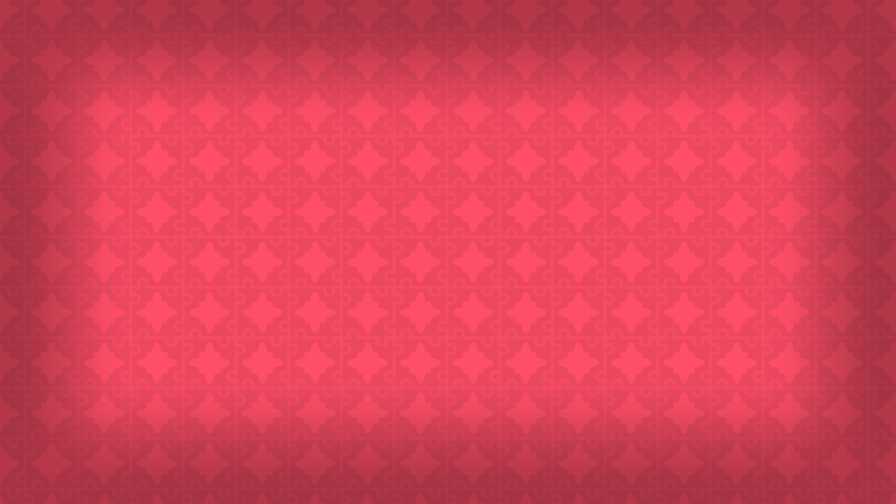
Give the GLSL for this pattern, as a WebGL 1 fragment shader.

```glsl
precision highp float;
// Coral jigsaw wallpaper: pinwheel seams and lobed stars under a soft dark border.

uniform vec2 u_resolution;

const vec2 REPEATS = vec2(17.0, 10.0);     // whole repeats across and down
const vec2 PHASE = vec2(0.478, 0.30);      // first seam crossing, in cells
const vec3 PIECE_COLOR = vec3(0.922, 0.284, 0.376);
const vec3 LIGHT_COLOR = vec3(1.0, 0.306, 0.404);
const float SEAM_OPACITY = 0.55;
const float SEAM_HALF_WIDTH = 0.028;
const vec2 TAB_CENTER = vec2(0.23, 0.07);  // along the arm, and to its left
const float TAB_RADIUS = 0.09;
const float STAR_RADIUS = 0.285;
const float STAR_POINTS = 0.06;            // four long points
const float STAR_LOBES = 0.042;            // rounded lobes between them
const float STAR_STRETCH = 1.06;
const float BORDER_START = 0.02;           // in canvas heights
const float BORDER_END = 0.26;
const float BORDER_SHADE = 0.705;

// Distance to a straight arm along +x whose neck opens into a round tab.
float armDistance(vec2 p) {
  float neck = sqrt(TAB_RADIUS * TAB_RADIUS - TAB_CENTER.y * TAB_CENTER.y);
  float gap = max(neck - abs(p.x - TAB_CENTER.x), 0.0);
  float line = length(vec2(max(gap, -p.x), p.y));
  float tab = abs(length(p - TAB_CENTER) - TAB_RADIUS);
  return p.y > 0.0 ? min(line, tab) : line;
}

// Four arms turned about the seam crossing.
float seamDistance(vec2 p) {
  float d = 1.0;
  for (int i = 0; i < 4; i++) {
    d = min(d, armDistance(p));
    p = vec2(-p.y, p.x);
  }
  return d - SEAM_HALF_WIDTH;
}

// Approximate distance to the lobed star at the cell center.
float starDistance(vec2 p) {
  p.y /= STAR_STRETCH;
  float angle = atan(p.y, p.x + 1e-5);
  float radius = STAR_RADIUS + STAR_POINTS * cos(4.0 * angle)
               + STAR_LOBES * cos(8.0 * angle);
  return (length(p) - radius) * 0.8;
}

float coverage(float d, float softness) {
  return 1.0 - smoothstep(-softness, softness, d);
}

void main() {
  vec2 uv = gl_FragCoord.xy / u_resolution;
  vec2 grid = uv * REPEATS - PHASE;
  float softness = 0.9 * REPEATS.x / u_resolution.x;

  // Light shapes on the pieces
  float seam = coverage(seamDistance(fract(grid + 0.5) - 0.5), softness);
  float star = coverage(starDistance(fract(grid) - 0.5), softness);
  float light = max(star, seam * SEAM_OPACITY);
  vec3 color = mix(PIECE_COLOR, LIGHT_COLOR, light);

  // Inset border shadow, equal on opposite edges
  vec2 aspect = vec2(u_resolution.x / u_resolution.y, 1.0);
  vec2 edge = min(uv, 1.0 - uv) * aspect;
  vec2 lit = smoothstep(BORDER_START, BORDER_END, edge);
  color *= mix(BORDER_SHADE, 1.0, lit.x * lit.y);

  gl_FragColor = vec4(color, 1.0);
}
```
